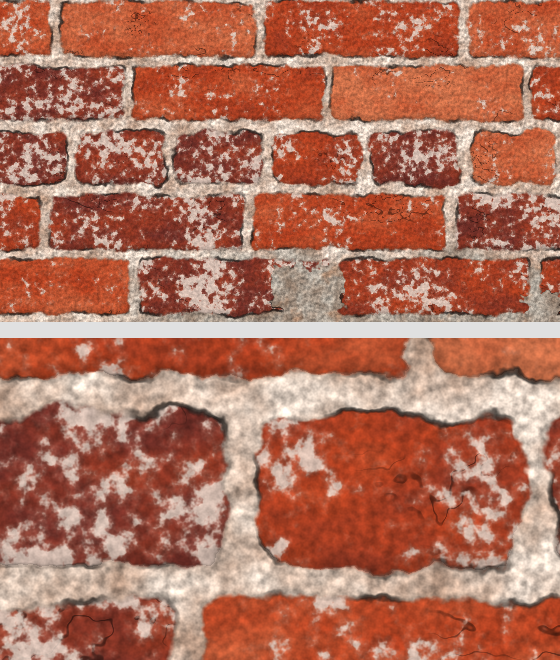
Top: the whole. Bottom: its middle third, enlarged.
Write a WebGL 2 fragment shader that draws this texture.

```glsl
#version 300 es
precision highp float;
// Weathered brick wall: five courses of rounded, chipped bricks in pale mortar.
// Each course has its own phase and pitch; gradient noise roughens the edges,
// mottles the clay, and scatters lime bloom, cracks and grit.

uniform vec2 u_resolution;
out vec4 fragColor;

float hash(vec2 c) {
  vec3 q = fract(vec3(c.xyx) * 0.1031);
  q += dot(q, q.yzx + 33.33);
  return fract((q.x + q.y) * q.z);
}

float corner(vec2 cell, vec2 offset) {
  float angle = 6.2832 * hash(cell);
  return dot(vec2(cos(angle), sin(angle)), offset);
}

float gradientNoise(vec2 p) {
  vec2 i = floor(p), f = p - i;
  vec2 s = f * f * f * (f * (f * 6.0 - 15.0) + 10.0);
  vec2 e = vec2(1, 0);
  return 1.4 * mix(mix(corner(i, f), corner(i + e, f - e), s.x),
                   mix(corner(i + e.yx, f - e.yx), corner(i + 1.0, f - 1.0), s.x), s.y);
}

float fbm(vec2 p, int octaves) {
  float sum = 0.0, amp = 0.5;
  for (int i = 0; i < octaves; i++) {
    sum += amp * gradientNoise(p);
    p = mat2(1.6, 1.2, -1.2, 1.6) * p + 17.3;
    amp *= 0.55;
  }
  return sum;
}

float roundedBox(vec2 p, vec2 halfSize, float radius) {
  vec2 q = abs(p) - halfSize + radius;
  return length(max(q, 0.0)) + min(max(q.x, q.y), 0.0) - radius;
}

// Per course: first vertical joint and brick pitch; per brick: firing tone.
const float firstJoint[5] = float[5](0.176, 0.400, 0.222, 0.143, 0.416);
const float pitch[5] = float[5](0.631, 0.618, 0.305, 0.627, 0.622);
const float tones[30] = float[30](
  0.66, 0.80, 0.50, 0.76, 0.5, 0.5,
  0.10, 0.56, 0.92, 0.50, 0.5, 0.5,
  0.08, 0.20, 0.05, 0.42, 0.08, 0.85,
  0.38, 0.16, 0.58, 0.12, 0.5, 0.5,
  0.62, 0.12, 0.36, 0.35, 0.5, 0.5);

vec3 clayColour(float tone) {
  vec3 maroon = vec3(0.43, 0.18, 0.15);
  vec3 red = vec3(0.68, 0.25, 0.13);
  vec3 orange = vec3(0.80, 0.44, 0.29);
  return mix(mix(maroon, red, clamp(tone * 2.0, 0.0, 1.0)), orange,
             clamp(tone * 2.0 - 1.0, 0.0, 1.0));
}

void main() {
  // Height is one unit, y runs downwards from the top course.
  vec2 p = gl_FragCoord.xy / u_resolution.y;
  p.y = 1.0 - p.y;
  float pixel = 1.0 / u_resolution.y;

  // Course, brick and position within the brick
  int row = clamp(int((p.y + 0.011) / 0.2002), 0, 4);
  float along = p.x - firstJoint[row];
  int col = clamp(int(floor(along / pitch[row])) + 1, 0, 5);
  vec2 local = vec2(along - (float(col) - 0.5) * pitch[row],
                    p.y + 0.011 - (float(row) + 0.5) * 0.2002);
  vec2 id = vec2(col, row);
  float seed = hash(id + 5.0);
  float header = row == 2 ? 1.0 : 0.0;

  // Brick outline: slight tilt, then coarse and fine chipping
  local.y += local.x * (seed - 0.5) * 0.02;
  vec2 halfSize = vec2(pitch[row] * 0.5 - 0.014 - 0.006 * seed, 0.084 - 0.003 * header);
  float d = roundedBox(local, halfSize, 0.014 + 0.012 * header);
  d += (0.022 + 0.012 * header) * fbm(p * 9.0 + seed * 20.0, 3) + 0.008 * fbm(p * 50.0, 3);

  // Mortar smeared over the lowest course
  float ragged = 0.13 * fbm(p * 11.0 + 40.0, 4);
  d = max(d, 0.095 - length((p - vec2(0.965, 0.92)) * vec2(1.0, 0.85)) + ragged);
  d = max(d, 0.07 - length(p - vec2(1.70, 0.96)) + ragged);

  // Shared surface relief, lit from the upper left
  float relief = fbm(p * 40.0, 4) - fbm(p * 40.0 + vec2(0.18, 0.26), 4);
  float grain = fbm(p * 100.0 + 8.0, 3);

  // Clay: mottled firing tone, dust, cracks and speckled lime bloom
  float tone = tones[row * 6 + col];
  vec3 clay = clayColour(tone + 0.45 * fbm(p * vec2(7, 11) + seed * 50.0, 4));
  float haze = fbm(p * 8.0 + seed * 70.0, 4);
  float speckle = fbm(p * 42.0 + 3.0, 4);
  float bloom = haze + speckle + 0.5 * (1.0 - tone) + 0.2 * (seed - 0.5) - 0.44;
  clay = mix(clay, vec3(0.77, 0.58, 0.51), 0.42 * smoothstep(-0.3, 0.3, bloom));
  clay *= 1.0 + 0.35 * grain + 0.22 * relief;
  float crack = abs(gradientNoise(p * vec2(9, 24) + 0.8 * fbm(p * 20.0, 3) + seed * 30.0));
  float crackZone = smoothstep(0.15, 0.45, gradientNoise(p * 7.0 + 60.0));
  clay *= 1.0 - 0.4 * crackZone * (1.0 - smoothstep(0.01, 0.06, crack));
  clay = mix(clay, vec3(0.88, 0.81, 0.76) * (1.0 + 0.25 * grain), 0.85 * smoothstep(0.0, 0.32, bloom));

  // Mortar: sandy with pale ridges, grey and stained near the ground
  vec3 mortar = mix(vec3(0.71, 0.59, 0.51), vec3(0.92, 0.85, 0.79),
                    clamp(0.6 + 1.5 * fbm(p * 13.0 + 25.0, 4), 0.0, 1.0));
  float damp = smoothstep(0.74, 0.86, p.y + 0.2 * fbm(p * 6.0, 3)) * smoothstep(0.25, 0.6, p.x);
  mortar = mix(mortar, mortar * vec3(0.78, 0.80, 0.80), damp);
  float stain = smoothstep(0.15, 0.4, fbm(p * 9.0 + 90.0, 4));
  mortar = mix(mortar, vec3(0.66, 0.48, 0.36), 0.6 * stain * (0.3 + 0.7 * damp));
  mortar *= 1.0 + 0.4 * grain + 0.4 * relief;

  // Join both, with broken dark gaps along the brick edge
  vec3 colour = mix(clay, mortar, smoothstep(-0.002 - pixel, 0.002 + pixel, d));
  float gap = 1.0 - smoothstep(0.001, 0.004 + pixel, abs(d - 0.001));
  float broken = smoothstep(-0.05, 0.4, gradientNoise(p * 13.0 + 12.0) + 0.15 * header);
  colour *= 1.0 - gap * (0.1 + 0.55 * broken);
  colour *= 1.0 - 0.15 * smoothstep(-0.022, 0.0, d) * step(d, 0.0) * smoothstep(0.0, 0.08, local.y);
  fragColor = vec4(clamp(colour, 0.0, 1.0), 1.0);
}
```
